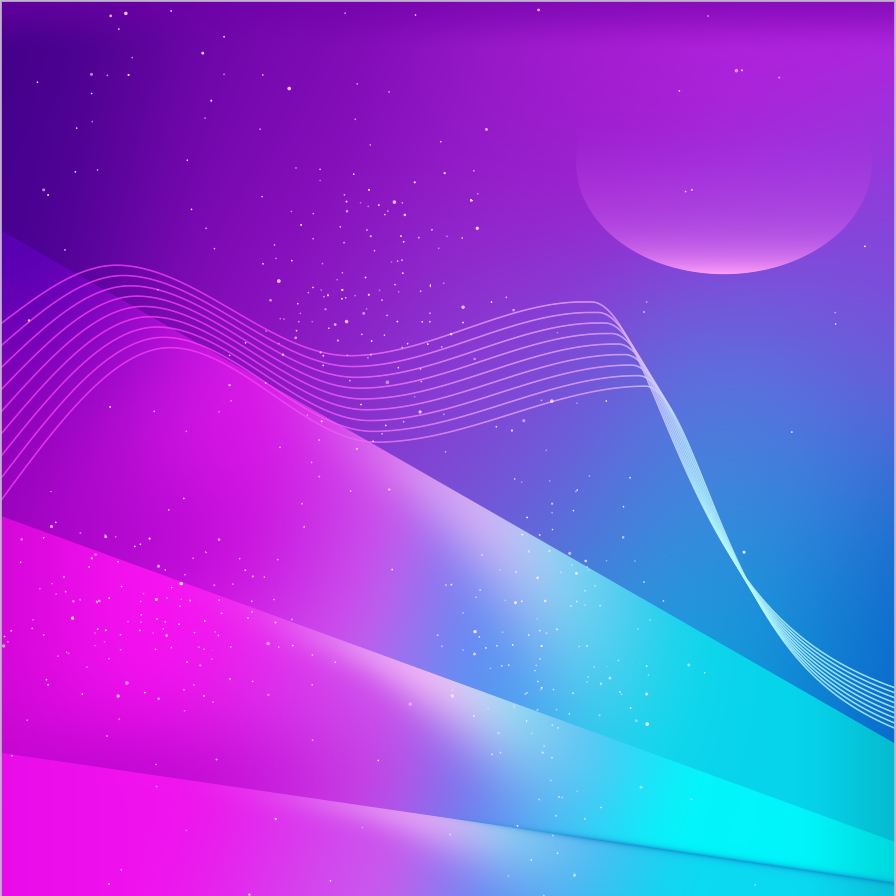
Reproduce this background procedurally as a Shadertoy shader.

```glsl
// Abstract neon backdrop: a violet-to-blue sky with a fading moon, three slanted
// magenta-to-cyan sheets, a twisting ribbon of fine strands and scattered stars.
// Colours come from soft blends; shapes come from distances with smoothed edges.
const vec3 ORCHID = vec3(0.78, 0.36, 0.93);
const vec3 BLUE = vec3(0.40, 0.55, 0.95);
const vec3 BLUSH = vec3(0.96, 0.76, 0.97);
const vec3 ICE = vec3(0.58, 0.92, 0.95);

float hash(vec2 p) { return fract(sin(dot(p, vec2(127.1, 311.7))) * 43758.5453); }

float glow(vec2 p, vec2 centre, vec2 radius) {
    vec2 d = (p - centre) / radius;
    return exp(-dot(d, d));
}

float cover(float d, float px) { return smoothstep(-0.6 * px, 0.6 * px, d); }

// Adds one weighted colour to a normalised blend
void tint(inout vec4 sum, vec2 p, vec2 centre, vec3 colour) {
    sum += vec4(colour, 1.0) * glow(p, centre, vec2(0.19));
}

vec3 skyColour(vec2 p) {
    vec4 s = vec4(0.0);
    tint(s, p, vec2(0.00, 1.00), vec3(0.25, 0.00, 0.52));
    tint(s, p, vec2(0.00, 0.75), vec3(0.26, 0.00, 0.56));
    tint(s, p, vec2(0.30, 0.90), vec3(0.47, 0.03, 0.69));
    tint(s, p, vec2(0.30, 0.65), vec3(0.56, 0.04, 0.74));
    tint(s, p, vec2(0.60, 0.85), vec3(0.61, 0.10, 0.79));
    tint(s, p, vec2(0.85, 0.92), vec3(0.71, 0.12, 0.87));
    tint(s, p, vec2(0.52, 0.60), vec3(0.56, 0.22, 0.83));
    tint(s, p, vec2(0.95, 0.68), vec3(0.50, 0.28, 0.85));
    tint(s, p, vec2(0.58, 0.45), vec3(0.47, 0.34, 0.85));
    tint(s, p, vec2(0.83, 0.50), vec3(0.30, 0.53, 0.88));
    tint(s, p, vec2(0.77, 0.32), vec3(0.01, 0.70, 0.87));
    tint(s, p, vec2(1.03, 0.31), vec3(0.03, 0.36, 0.78));
    return mix(s.rgb / s.a, vec3(0.44, 0.0, 0.66), 0.6 * smoothstep(0.94, 1.0, p.y));
}

// Sheet colour: a skewed ramp, and a sheen that widens below the upper edge
vec3 sheetColour(float x, float depth, vec3 left, vec3 hot, vec3 cold, float hotX, vec3 sheen) {
    float s = x + 0.3 * depth, side = x - sheen.x;
    vec3 c = mix(left, hot, smoothstep(-0.05, hotX, x));
    c = mix(c, ORCHID, smoothstep(hotX, 0.50, s));
    c = mix(c, BLUE, smoothstep(0.43, 0.59, s));
    c = mix(c, cold, smoothstep(0.54, 0.80, s));
    c *= 1.0 - 0.12 * smoothstep(0.88, 1.02, x);
    float fall = sheen.y * mix(0.4, 1.4, smoothstep(-0.15, 0.12, side));
    vec3 tone = mix(BLUSH, ICE, smoothstep(-0.07, 0.08, side));
    return mix(c, tone, sheen.z * glow(vec2(side, depth), vec2(0.0), vec2(side < 0.0 ? 0.17 : 0.13, fall)));
}

// Signed distance below a slanted line, positive inside the sheet
float below(vec2 p, float height, float slope) {
    return (height - slope * p.x - p.y) / sqrt(1.0 + slope * slope);
}

// Height of a ribbon strand; k runs from the first strand to the last
float strand(float x, float k) {
    float crest = mix(0.13, 0.19, k), dip = mix(0.39, 0.42, k);
    float y = mix(0.572, 0.268, k);
    y += mix(0.132, 0.344, k) * smoothstep(-crest, crest, x);
    y -= mix(0.101, 0.1055, k) * smoothstep(crest, dip, x);
    y += mix(0.060, 0.0625, k) * smoothstep(dip, mix(0.65, 0.72, k), x);
    float t = max(x - mix(0.66, 0.72, k), 0.0);
    return y - mix(0.50, 0.45, k) * t * t / (t * t + mix(0.0185, 0.0139, k));
}

float ribbon(vec2 p, float px) {
    float clear = 1.0;
    for (int i = 0; i < 9; i++) {
        float k = float(i) / 8.0, y = strand(p.x, k);
        float slope = (strand(p.x + 0.001, k) - y) / 0.001;
        float d = abs(p.y - y) / sqrt(1.0 + slope * slope);
        clear *= 1.0 - 0.8 * cover(0.0009 - d, px);
    }
    return 1.0 - clear;
}

// One random star per grid cell, kept where the density is high
float stars(vec2 p, float cells, float density, float px) {
    vec2 id = floor(p * cells);
    vec2 spot = 0.15 + 0.7 * vec2(hash(id + 3.1), hash(id + 8.7));
    float d = length(p - (id + spot) / cells);
    float radius = mix(0.0009, 0.0021, pow(hash(id + 5.3), 6.0));
    return step(hash(id + cells), density) * cover(radius - d, px) * mix(0.4, 1.0, hash(id + 1.9));
}

void mainImage(out vec4 fragColor, in vec2 fragCoord) {
    vec2 p = fragCoord / iResolution.xy;
    float px = 1.0 / min(iResolution.x, iResolution.y);
    vec3 col = skyColour(p);

    // Moon: bright lower rim that dissolves upward
    vec2 m = (p - vec2(0.808, 0.818)) / vec2(0.165, 0.124);
    float disc = cover((1.0 - length(m)) * 0.124, px) * (1.0 - smoothstep(0.78, 0.87, p.y));
    float rim = exp(-max(p.y - 0.694, 0.0) / 0.05);
    col = mix(col, mix(vec3(0.69, 0.20, 0.88), vec3(1.0, 0.62, 0.98), rim), disc * (0.35 + 0.65 * rim));

    // Three overlapping sheets
    float d1 = below(p, 0.7435, 0.574), d2 = below(p, 0.4245, 0.3646), d3 = below(p, 0.16, 0.146);
    vec3 sheet = sheetColour(p.x, d1, vec3(0.55, 0.0, 0.71), vec3(0.86, 0.09, 0.91), vec3(0.02, 0.83, 0.92), 0.27, vec3(0.59, 0.11, 0.75));
    sheet = mix(sheet, vec3(0.34, 0.0, 0.7), glow(p, vec2(0.0, 0.75), vec2(0.2, 0.17)));
    sheet = mix(sheet, vec3(0.68, 0.02, 0.8), 0.6 * glow(p, vec2(0.14, 0.4), vec2(0.18, 0.1)));
    col = mix(col, sheet, cover(d1, px));
    sheet = sheetColour(p.x, d2, vec3(0.82, 0.02, 0.84), vec3(0.96, 0.07, 0.94), vec3(0.0, 0.96, 0.98), 0.18, vec3(0.53, 0.07, 0.95));
    sheet = mix(sheet, vec3(0.72, 0.02, 0.8), 0.8 * glow(p, vec2(0.13, 0.12), vec2(0.27, 0.09)));
    col = mix(col, sheet, cover(d2, px));
    sheet = sheetColour(p.x, d3, vec3(0.91, 0.04, 0.91), vec3(0.94, 0.07, 0.93), vec3(0.04, 0.85, 0.95), 0.17, vec3(0.53, 0.05, 0.7));
    col = mix(col, sheet, cover(d3, px));
    float crease = exp(-abs(d3) / 0.0025) * smoothstep(0.45, 0.7, p.x);
    col = mix(col, vec3(0.06, 0.5, 0.78), 0.7 * crease);

    // Ribbon, shifting from magenta to icy white
    vec3 ink = mix(vec3(0.95, 0.24, 0.95), vec3(0.90, 0.62, 0.99), smoothstep(0.25, 0.6, p.x));
    ink = mix(ink, vec3(0.72, 0.97, 1.0), smoothstep(0.66, 0.8, p.x));
    col = mix(col, ink, ribbon(p, px));

    // Star clusters, in layers of finer grids
    float density = 0.42 * glow(p, vec2(0.4, 0.66), vec2(0.12, 0.14)) + 0.1 * glow(p, vec2(0.22, 0.94), vec2(0.13, 0.1))
        + 0.45 * glow(p, vec2(0.16, 0.32), vec2(0.16, 0.08)) + 0.5 * glow(p, vec2(0.62, 0.28), vec2(0.09, 0.16));
    for (float i = 0.0; i < 3.0; i++)
        col = mix(col, vec3(1.0, 0.92, 1.0), stars(p + 0.37 * i, 41.0 + 17.0 * i, density / (1.0 + 0.4 * i), px));

    // Thin pale frame
    float border = min(min(p.x, 1.0 - p.x), 1.0 - p.y);
    fragColor = vec4(mix(col, vec3(0.76, 0.70, 0.82), cover(0.002 - border, px)), 1.0);
}
```
